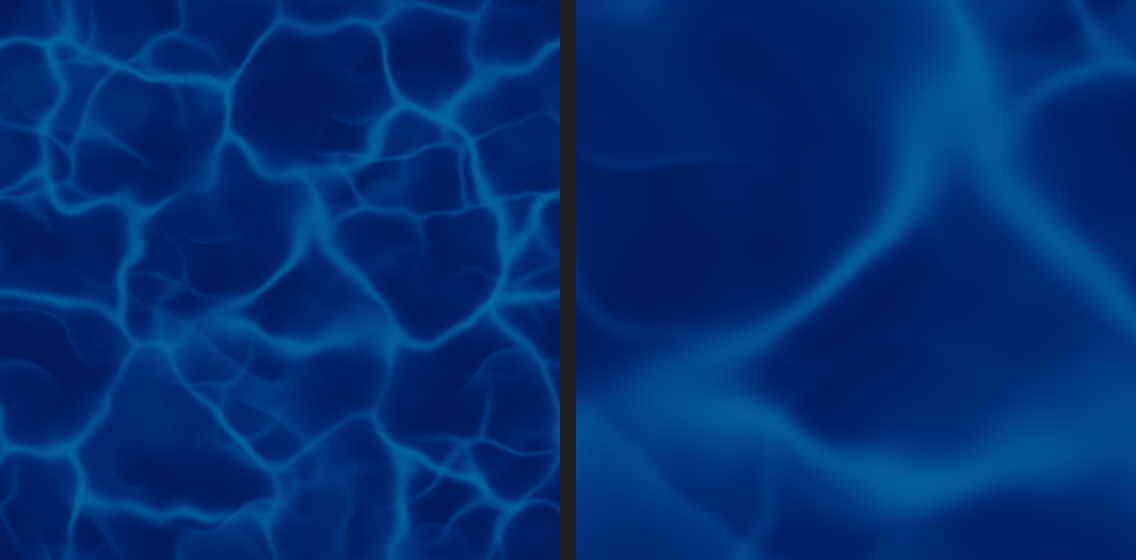
Left, the full canvas; right, a detail of the centre.
This texture is drawn by a Shadertoy shader. Its source:

```glsl
// Deep blue pool water crossed by a thin, wavering web of caustic light; tiles seamlessly.

// Two random values in 0..1 for a lattice cell that repeats every "period" cells.
vec2 cellHash(vec2 cell, vec2 period, float seed) {
    vec2 wrapped = floor(mod(cell + 0.5, period));
    vec3 p = fract((wrapped.xyx + seed * 1.37) * vec3(0.1031, 0.1030, 0.0973));
    p += dot(p, p.yzx + 33.33);
    return fract((p.xx + p.yz) * p.zy);
}

float cornerSlope(vec2 cell, vec2 offset, vec2 period, float seed) {
    float angle = 6.2832 * cellHash(cell, period, seed).x;
    return dot(vec2(cos(angle), sin(angle)), offset);
}

// Wrapping gradient noise, roughly -0.7..0.7.
float gradientNoise(vec2 uv, vec2 period, float seed) {
    vec2 p = uv * period;
    vec2 i = floor(p), f = p - i;
    vec2 u = f * f * f * (f * (f * 6.0 - 15.0) + 10.0);
    vec2 e = vec2(1.0, 0.0);
    float low = mix(cornerSlope(i, f, period, seed),
                    cornerSlope(i + e, f - e, period, seed), u.x);
    float high = mix(cornerSlope(i + e.yx, f - e.yx, period, seed),
                     cornerSlope(i + 1.0, f - 1.0, period, seed), u.x);
    return mix(low, high, u.y);
}

vec2 noisePair(vec2 uv, float period, float seed) {
    return vec2(gradientNoise(uv, vec2(period), seed),
                gradientNoise(uv, vec2(period), seed + 7.0));
}

// Soft borders between scattered cells: x is the crisp line, y its halo.
// Both are 1 on a border and rise a little where borders meet.
vec2 causticWeb(vec2 uv, vec2 period, float sharpness, float seed) {
    vec2 p = uv * period;
    vec2 home = floor(p);
    vec2 total = vec2(0.0), squares = vec2(0.0);
    for (int y = -2; y <= 2; y++) {
        for (int x = -2; x <= 2; x++) {
            vec2 cell = home + vec2(x, y);
            vec2 center = cell + 0.05 + 0.9 * cellHash(cell, period, seed);
            vec2 weight = exp(-vec2(sharpness, 9.0) * length(p - center));
            total += weight;
            squares += weight * weight;
        }
    }
    return 2.0 * (1.0 - squares / (total * total));
}

// Open curves along the zero level of noise: sharp on one side, fading on the other.
float lightFold(vec2 uv, vec2 period, float seed) {
    float level = gradientNoise(uv, period, seed);
    return smoothstep(-0.06, 0.04, level) * exp(-8.0 * max(level, 0.0));
}

void mainImage(out vec4 fragColor, in vec2 fragCoord) {
    vec2 uv = fragCoord / iResolution.xy + vec2(0.3, 0.82);

    // Refraction bends the web in long sweeps and small ripples.
    vec2 sweep = 0.08 * noisePair(uv, 4.0, 3.0);
    vec2 ripple = 0.035 * noisePair(uv, 10.0, 21.0) + 0.009 * noisePair(uv, 19.0, 36.0);
    vec2 bent = uv + sweep + ripple;

    // Slow variation of line width, line strength and water depth.
    float width = gradientNoise(uv, vec2(5.0), 41.0);
    float strength = clamp(1.0 + 1.5 * gradientNoise(uv, vec2(4.0), 52.0)
                               + 0.9 * gradientNoise(uv, vec2(13.0), 44.0), 0.2, 1.5);
    float depth = gradientNoise(bent, vec2(3.0, 4.0), 63.0)
                + 0.6 * gradientNoise(bent, vec2(8.0, 9.0), 74.0)
                + 0.25 * gradientNoise(uv, vec2(21.0), 33.0);

    // Bright main web, then a finer web and loose folds that show only in places.
    vec2 web = causticWeb(bent, vec2(4.0), 34.0 + 18.0 * width, 11.0);
    vec2 veil = causticWeb(uv - 1.3 * sweep + 1.5 * ripple, vec2(5.0, 7.0), 20.0, 87.0);
    float veilMask = smoothstep(-0.15, 0.35, gradientNoise(uv, vec2(3.0), 95.0));
    float fold = lightFold(uv + 1.2 * sweep - 1.3 * ripple, vec2(4.0, 6.0), 58.0);
    float foldMask = smoothstep(-0.1, 0.3, gradientNoise(uv, vec2(4.0, 3.0), 29.0));

    float energy = max(0.1 + 0.55 * depth, 0.0)
                 + 1.35 * strength * web.x
                 + 0.18 * web.y * web.y
                 + 0.85 * veilMask * veil.x
                 + 0.65 * foldMask * fold;

    // Energy saturates; green grows with its square, blue in step with it.
    float light = 0.13 + 0.43 * (1.0 - exp(-energy));
    vec3 water = vec3(0.045 * light * light,
                      0.09 + light * light,
                      0.288 + 0.58 * light);
    fragColor = vec4(water, 1.0);
}
```
